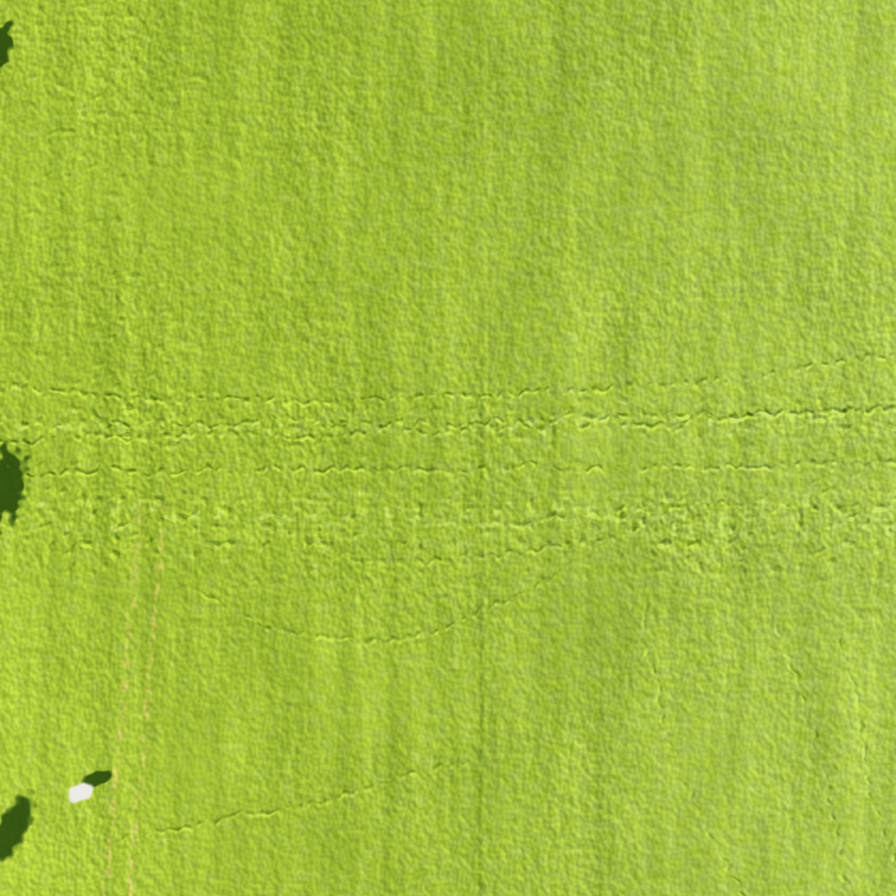
This texture is drawn by a Shadertoy shader. Its source:

```glsl
const vec3 SHADE_GREEN = vec3(0.40, 0.52, 0.10);
const vec3 SUNLIT_GREEN = vec3(0.73, 0.84, 0.25);
const vec3 PALE_TINT = vec3(0.005, 0.00, 0.12);
const vec3 STRAW = vec3(0.82, 0.79, 0.40);
const vec3 TREE_SHADOW = vec3(0.16, 0.29, 0.05);
const vec3 WHITE_COAT = vec3(0.93, 0.92, 0.90);

const float BASE_TONE = 0.67;
const float GRAIN_SCALE = 100.0;
const float GRAIN_CONTRAST = 0.62;
const float STREAK_CONTRAST = 0.20;
const float TRAIL_WIDTH = 0.0020;
const float TRAIL_CONTRAST = 0.55;
const float PIT_CONTRAST = 0.50;
const vec2 RELIEF_STEP = vec2(0.0024, 0.0022);

// Trails: height at the centre, slope, curvature, centre
const int ACROSS_COUNT = 8;
const vec4 ACROSS[ACROSS_COUNT] = vec4[](
    vec4(0.555, 0.010, 0.12, 0.40), vec4(0.532, 0.012, 0.02, 0.50),
    vec4(0.520, 0.030, 0.03, 0.45), vec4(0.480, 0.010, 0.00, 0.50),
    vec4(0.435, 0.020, -0.30, 0.75), vec4(0.288, 0.020, 1.60, 0.41),
    vec4(0.385, 0.120, 0.40, 0.58), vec4(0.100, 0.220, 0.20, 0.32));
const int DOWN_COUNT = 3;
const vec4 DOWN[DOWN_COUNT] = vec4[](
    vec4(0.77, -0.42, 0.90, 0.12), vec4(0.87, -0.38, -0.40, 0.30),
    vec4(0.97, -0.25, 0.30, 0.15));

vec2 gradientAt(vec2 cell) {
    uvec2 q = uvec2(ivec2(cell)) * uvec2(1597334673u, 3812015801u);
    uint n = (q.x ^ q.y) * 1597334673u;
    n = (n ^ (n >> 15)) * 2246822519u;
    float angle = float(n >> 8) * 6.2831853 / 16777216.0;
    return vec2(cos(angle), sin(angle));
}

float gradientNoise(vec2 p) {
    vec2 i = floor(p), f = p - i;
    vec2 u = f * f * f * (f * (f * 6.0 - 15.0) + 10.0);
    vec2 e = vec2(1.0, 0.0);
    float low = mix(dot(gradientAt(i), f), dot(gradientAt(i + e.xy), f - e.xy), u.x);
    float high = mix(dot(gradientAt(i + e.yx), f - e.yx), dot(gradientAt(i + e.xx), f - e.xx), u.x);
    return mix(low, high, u.y);
}

float grassHeight(vec2 p) {
    vec2 q = p * vec2(1.0, 0.85) * GRAIN_SCALE;
    return gradientNoise(q) + 0.75 * gradientNoise(q * 2.1 + 37.0);
}

// Scattered hoof marks: dark wall beside a lit lip
float trail(vec2 p, vec4 path) {
    float t = p.x - path.w;
    float wander = 0.010 * gradientNoise(vec2(p.x * 12.0, path.x * 91.0))
                 + 0.008 * gradientNoise(p * vec2(75.0, 30.0) + path.x * 67.0);
    float d = (p.y - path.x - path.y * t - path.z * t * t - wander) / TRAIL_WIDTH;
    float steps = smoothstep(-0.20, 0.30, gradientNoise(p * vec2(105.0, 60.0) + path.x * 50.0));
    return steps * (0.8 * exp(-(d + 2.0) * (d + 2.0)) - exp(-d * d));
}

// Soft mask of a tilted ellipse with a ragged rim
float blob(vec2 p, vec2 centre, vec2 radii, float tilt, float ragged) {
    float c = cos(tilt), s = sin(tilt);
    vec2 q = mat2(c, -s, s, c) * (p - centre) / radii;
    float d = length(q) + ragged * gradientNoise(p * 95.0);
    return 1.0 - smoothstep(0.75, 1.20, d);
}

float ridge(float offset, float width) {
    return exp(-offset * offset / (width * width));
}

void mainImage(out vec4 fragColor, in vec2 fragCoord) {
    vec2 p = fragCoord / iResolution.xy;

    // Broad light over the field
    float side = p.x - 0.45;
    float tone = BASE_TONE + 0.50 * side * side + 0.10 * (0.5 - p.y) * (1.0 - p.x);
    tone += 0.10 * gradientNoise(p * 4.0 + 9.0) + 0.10 * gradientNoise(p * 17.0);

    // Trodden ground is rougher
    float trodden = 0.9 * ridge(p.y - 0.53, 0.03) + ridge(p.y - 0.41, 0.05)
                  + 0.6 * ridge(p.x - 0.12, 0.12) * smoothstep(0.3, 0.6, p.y);
    trodden *= 0.75 + 0.8 * gradientNoise(p * 9.0 + 31.0);

    // Grass relief, lit from the lower left
    float height = grassHeight(p);
    float lit = grassHeight(p + RELIEF_STEP) - height;
    float roughness = 0.90 + 0.5 * gradientNoise(p * 7.0 + 21.0) + 0.25 * trodden;
    tone += GRAIN_CONTRAST * roughness * (0.75 * lit + 0.25 * height);

    // Small pits with a lit lower rim
    vec2 pitScale = vec2(80.0, 100.0);
    float pit = smoothstep(0.22, 0.50, gradientNoise(p * pitScale + 51.0));
    float rim = smoothstep(0.22, 0.50, gradientNoise((p + vec2(0.003, 0.005)) * pitScale + 51.0));
    tone += PIT_CONTRAST * clamp(trodden + 0.15, 0.0, 1.2) * (0.7 * rim - pit);

    // Mowing streaks and the central seam
    float x = p.x + 0.004 * gradientNoise(vec2(3.0, p.y * 6.0));
    tone += STREAK_CONTRAST * (gradientNoise(vec2(x * 38.0, p.y * 2.5))
                             + 0.8 * gradientNoise(vec2(x * 95.0, p.y * 9.0)));
    float seam = x - 0.537 + 0.003 * gradientNoise(vec2(8.0, p.y * 70.0));
    float seamBreak = smoothstep(-0.4, 0.3, gradientNoise(vec2(5.0, p.y * 60.0)));
    tone += 0.32 * seamBreak * (1.0 - smoothstep(0.55, 0.85, p.y))
          * (0.6 * ridge(seam - 0.006, 0.003) - ridge(seam, 0.0025));

    // Trodden trails
    float ruts = 0.0;
    for (int i = 0; i < ACROSS_COUNT; i++) {
        float span = i < 4 ? 1.0 : 0.8 - 0.8 * smoothstep(0.12, 0.28, abs(p.x - ACROSS[i].w));
        ruts += span * trail(p, ACROSS[i]);
    }
    for (int i = 0; i < DOWN_COUNT; i++)
        ruts += 0.75 * trail(p.yx, DOWN[i]) * (1.0 - smoothstep(0.25, 0.40, p.y));
    tone += TRAIL_CONTRAST * ruts;

    // Pale clumps in the trodden bands
    float band = ridge(p.y - 0.425, 0.025) + 0.8 * ridge(p.y - 0.525, 0.013);
    float clump = band * smoothstep(0.05, 0.45, gradientNoise(p * vec2(75.0, 110.0) + 13.0));
    tone += 0.32 * clump;

    float pale = 0.60 * smoothstep(0.1, 1.0, p.x) + 0.6 * clump
               + 0.8 * gradientNoise(p * 70.0 + 5.0) + 0.3 * (tone - BASE_TONE);
    vec3 color = mix(SHADE_GREEN, SUNLIT_GREEN, clamp(tone, -0.3, 1.2));
    color += PALE_TINT * clamp(pale, 0.0, 1.0);

    // Dry wheel tracks at the lower left
    float wheel = min(abs(x - 0.118 - 0.09 * p.y), abs(x - 0.145 - 0.09 * p.y));
    float dry = (1.0 - smoothstep(0.001, 0.007, wheel)) * (1.0 - smoothstep(0.30, 0.52, p.y));
    dry *= smoothstep(-0.25, 0.35, gradientNoise(p * vec2(120.0, 75.0)));
    color = mix(color, STRAW + 0.15 * lit, 0.7 * dry);

    // Tree shadows on the left edge and one grazing animal
    float shadow = blob(p, vec2(0.003, 0.455), vec2(0.024, 0.045), -0.3, 0.7);
    shadow = max(shadow, blob(p, vec2(0.014, 0.075), vec2(0.015, 0.042), -0.45, 0.4));
    shadow = max(shadow, blob(p, vec2(0.000, 0.945), vec2(0.011, 0.030), -0.3, 0.7));
    shadow = max(shadow, blob(p, vec2(0.108, 0.131), vec2(0.017, 0.008), 0.3, 0.3));
    color = mix(color, TREE_SHADOW, 0.9 * shadow);
    color = mix(color, WHITE_COAT, blob(p, vec2(0.089, 0.115), vec2(0.015, 0.010), 0.5, 0.3));

    fragColor = vec4(clamp(color, 0.0, 1.0), 1.0);
}
```
